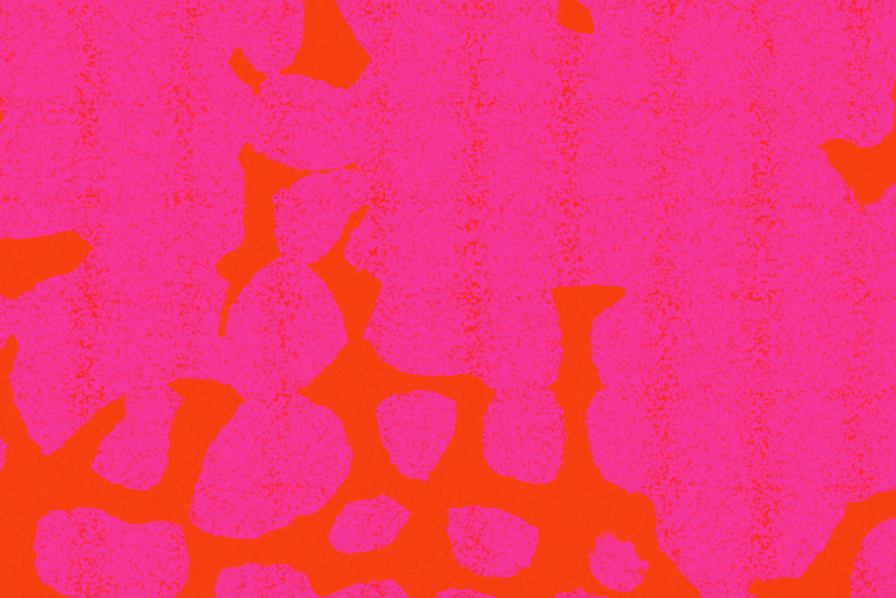
Write a Shadertoy shader that draws this pattern.

```glsl
// Orange branching shapes between rounded pink lobes, with a red woven grain.

const vec3 PINK   = vec3(0.965, 0.212, 0.600);
const vec3 RED    = vec3(0.970, 0.170, 0.180);
const vec3 ORANGE = vec3(0.970, 0.250, 0.070);

// Lengths are in canvas heights unless noted
const float LOBE_SIZE    = 0.185;  // spacing of the lobes
const float LOBE_JITTER  = 0.80;   // share of a lobe cell
const float LOBE_SWELL   = 0.25;   // random growth of a lobe, in cells
const float BRANCH_WIDTH = 0.40;   // in cells
const float BRANCH_CUT   = 0.50;   // how firmly the gaps close a branch
const float JUNCTION     = 0.80;   // widening where lobes are far away
const float MID_RADIUS   = 0.42;   // lobe distance with no widening, in cells
const vec2  GAP_RANGE    = vec2(0.35, 0.60);
const float GAP_FREQ     = 0.75;   // per cell
const float WOBBLE       = 0.12;   // slow edge wander
const float RAGGED       = 0.11;   // fine edge roughness
const float BAND_PERIOD  = 0.161;
const vec2  BAND_ORIGIN  = vec2(0.146, 0.502);
const float GRAIN_FREQ   = 250.0;  // per canvas height
const float GRAIN_POWER  = 3.6;
const float TAU          = 6.2831853;

float hash(vec2 p) {
    vec3 q = fract(vec3(p.xyx) * 0.1031);
    q += dot(q, q.yzx + 33.33);
    return fract((q.x + q.y) * q.z);
}

float noise(vec2 p) {
    vec2 i = floor(p), f = fract(p);
    f = f * f * (3.0 - 2.0 * f);
    vec2 e = vec2(0.0, 1.0);
    return mix(mix(hash(i), hash(i + e.yx), f.x),
               mix(hash(i + e.xy), hash(i + e.yy), f.x), f.y);
}

// Distance to the nearest lobe of each of three families; kin lobes merge
vec3 lobeDistances(vec2 q) {
    vec2 base = floor(q);
    vec3 nearest = vec3(4.0);
    for (int y = -2; y <= 2; y++) {
        for (int x = -2; x <= 2; x++) {
            vec2 id = base + vec2(x, y);
            vec2 offset = vec2(hash(id + 17.3), hash(id + 71.9)) - 0.5;
            vec2 center = id + 0.5 + LOBE_JITTER * offset;
            float d = length(q - center) - LOBE_SWELL * hash(id + 43.1);
            float family = floor(3.0 * hash(id + 5.7));
            vec3 other = step(0.5, abs(vec3(0.0, 1.0, 2.0) - family));
            nearest = min(nearest, d + 4.0 * other);
        }
    }
    return nearest;
}

// Positive inside the branches that part different lobe families
float branchField(vec2 q) {
    vec3 d = lobeDistances(q);
    float low = min(d.x, min(d.y, d.z));
    float middle = max(min(d.x, d.y), min(max(d.x, d.y), d.z));
    float open = smoothstep(GAP_RANGE.x, GAP_RANGE.y, noise(q * GAP_FREQ + 31.0));
    float width = mix(-BRANCH_CUT, BRANCH_WIDTH, open);
    width += JUNCTION * (low - MID_RADIUS);
    width += WOBBLE * (noise(q * 3.5 + 9.0) - 0.5);
    width += RAGGED * (noise(q * 13.0 + 57.0) - 0.5);
    return width - (middle - low);
}

// Worn stripes of the cloth: strong columns and faint rows
float wornBands(vec2 p) {
    vec2 t = (p - BAND_ORIGIN) / BAND_PERIOD;
    vec2 wave = 0.5 + 0.5 * cos(TAU * t);
    float strength = mix(0.5, 1.0, hash(vec2(floor(t.x + 0.5), 3.0)));
    float patches = mix(0.6, 1.2, noise(p * vec2(9.0, 6.0) + 12.0));
    float column = pow(wave.x, 3.0) * strength * patches;
    float row = pow(wave.y, 16.0) * 0.35;
    return 0.26 * (column + row) - 0.07;
}

void mainImage(out vec4 fragColor, in vec2 fragCoord) {
    vec2 p = fragCoord / iResolution.y;

    // Diagonal weave grain
    vec2 weave = mat2(0.8, 0.6, -0.6, 0.8) * p * GRAIN_FREQ;
    float grain = noise(weave + 200.0);
    float speckle = pow(clamp(grain + wornBands(p), 0.0, 1.0), GRAIN_POWER);
    vec3 ground = mix(PINK, RED, speckle);
    vec3 branch = ORANGE + vec3(0.01, 0.03, 0.02) * (grain - 0.5);

    // Smooth edge about one pixel wide
    vec2 q = p / LOBE_SIZE + vec2(40.0, 60.0);
    float edge = 1.5 / (iResolution.y * LOBE_SIZE);
    float cover = smoothstep(-edge, edge, branchField(q));

    fragColor = vec4(mix(ground, branch, cover), 1.0);
}
```
